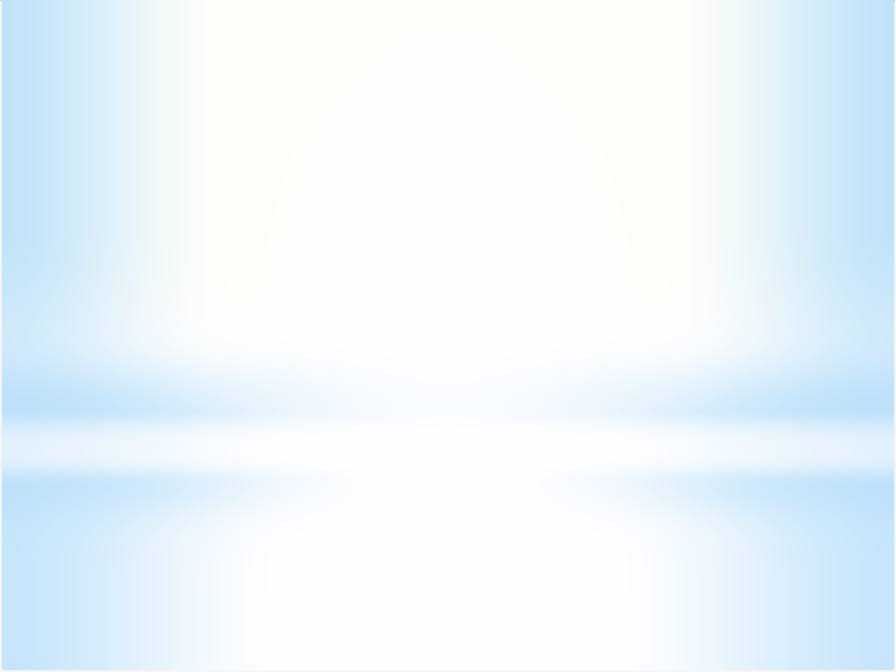
A WebGL 2 fragment shader for this background:

```glsl
#version 300 es
// Soft white studio backdrop with pale blue sides, a glowing ledge and a floor.
precision highp float;

uniform vec2 u_resolution;
out vec4 fragColor;

const vec3 WHITE = vec3(0.997, 0.998, 0.998);
const vec3 CREAM = vec3(0.994, 0.998, 0.978);
const vec3 SKY = vec3(0.71, 0.868, 0.978);
const vec3 FRAME = vec3(0.955, 0.965, 0.97);

const float HORIZON = 0.392;
const float FLOOR_EDGE = 0.283;

// Ridge of light or shade with a separate falloff above and below its line.
float ridge(float y, float line, float above, float below) {
    float d = y - line;
    float t = d / (d > 0.0 ? above : below);
    return exp(-t * t);
}

// Layers two amounts of tint without exceeding one.
float layer(float a, float b) {
    return 1.0 - (1.0 - a) * (1.0 - b);
}

// Wall: blue sides that pale a little before they meet the horizon.
float wallTint(float side, float y) {
    float fade = mix(0.62, 0.86, smoothstep(0.46, 0.66, y));
    float sides = fade * smoothstep(0.48, 1.04, side);
    float haze = ridge(y, HORIZON, 0.065, 0.03);
    return layer(sides, haze * mix(0.07, 0.78, smoothstep(0.0, 1.05, side)));
}

// Ledge: a bright strip shaded by the horizon above and the floor edge below.
float ledgeTint(float side, float y) {
    float strip = 0.42 * smoothstep(0.3, 1.1, side);
    float upper = ridge(y, HORIZON, 0.065, 0.027) * mix(0.07, 0.84, smoothstep(0.0, 1.05, side));
    float lower = ridge(y, FLOOR_EDGE, 0.02, 0.022) * 0.72 * smoothstep(0.05, 1.0, side);
    return layer(strip, layer(upper, lower));
}

// Floor: darkest along its far edge, clearing toward the lower middle.
float floorTint(float side, float y) {
    float sides = 0.8 * smoothstep(0.33, 1.06, side);
    float shade = ridge(y, FLOOR_EDGE, 0.02, 0.055);
    return layer(sides, shade * 0.5 * smoothstep(0.05, 0.85, side));
}

// Warm wall tone outside a tall white arch.
float warmth(float side, float y) {
    float arch = length(vec2(side / 0.39, (y - 0.42) / 0.52));
    return smoothstep(0.85, 1.15, arch) * smoothstep(0.44, 0.62, y);
}

// Thin pale border around the canvas.
float border(vec2 uv, float width) {
    vec2 inset = min(uv, 1.0 - uv) * vec2(u_resolution.x / u_resolution.y, 1.0);
    float edge = min(min(inset.x, inset.y), uv.y);
    float top = step(0.5, uv.y) * step(inset.y, inset.x);
    return (1.0 - smoothstep(0.4 * width, width, edge)) * (1.0 - top);
}

void main() {
    vec2 uv = gl_FragCoord.xy / u_resolution;
    float side = abs(uv.x - 0.5) * 2.0;

    // Join the three zones with soft seams.
    float tint = mix(ledgeTint(side, uv.y), wallTint(side, uv.y),
                     smoothstep(HORIZON - 0.008, HORIZON + 0.008, uv.y));
    tint = mix(floorTint(side, uv.y), tint,
               smoothstep(FLOOR_EDGE - 0.006, FLOOR_EDGE + 0.006, uv.y));

    vec3 base = mix(WHITE, CREAM, warmth(side, uv.y));
    vec3 color = mix(base, SKY, tint);
    color = mix(color, FRAME, border(uv, 0.004));
    fragColor = vec4(color, 1.0);
}
```
